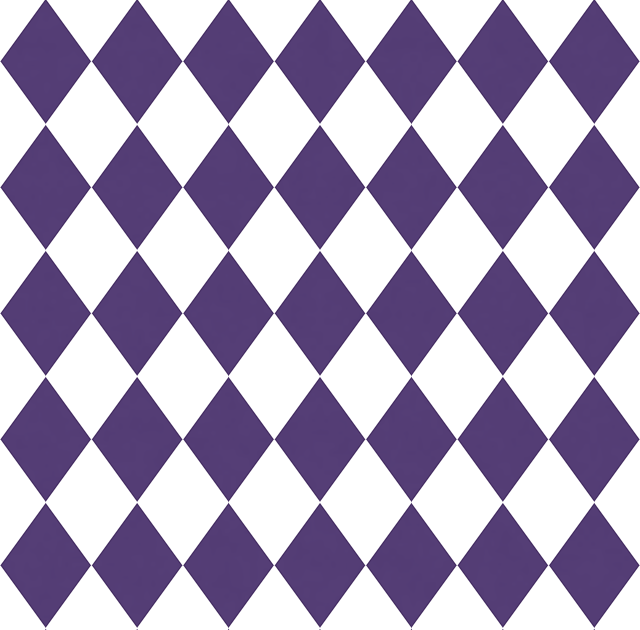
A Shadertoy shader for this pattern:

```glsl
// Harlequin pattern: purple rhombi with thin dark rims, touching tip to tip on white.

const vec2 REPEATS = vec2(7.0, 5.0);
const vec2 CENTER = vec2(0.5, 0.513);    // rhombus center within its cell
const float INSET = 0.0006;              // small gap that parts the tips
const float RIM_WIDTH = 0.0017;

const vec3 WHITE = vec3(1.0);
const vec3 PURPLE = vec3(0.33, 0.24, 0.46);
const vec3 DARK_RIM = vec3(0.235, 0.14, 0.355);

float hash(vec2 p) {
    vec3 q = fract(p.xyx * vec3(0.1031, 0.1030, 0.0973));
    q += dot(q, q.yzx + 33.33);
    return fract((q.x + q.y) * q.z);
}

// Value noise that wraps after a whole number of lattice cells
float tileNoise(vec2 uv, vec2 count) {
    vec2 p = uv * count;
    vec2 i = floor(p);
    vec2 f = fract(p);
    vec2 w = f * f * (3.0 - 2.0 * f);
    vec2 a = mod(i, count);
    vec2 b = mod(i + 1.0, count);
    return mix(mix(hash(a), hash(vec2(b.x, a.y)), w.x),
               mix(hash(vec2(a.x, b.y)), hash(b), w.x), w.y);
}

// Signed distance to the edge lines of a rhombus with the given half diagonals
float rhombusDistance(vec2 p, vec2 halfSize) {
    vec2 slope = 1.0 / halfSize;
    return (dot(abs(p), slope) - 1.0) / length(slope);
}

// One inside the edge, zero outside, blended over about a pixel
float coverage(float d, float pixel) {
    return 1.0 - smoothstep(-0.7 * pixel, 0.7 * pixel, d);
}

void mainImage(out vec4 fragColor, in vec2 fragCoord) {
    vec2 uv = fragCoord / iResolution.xy;
    float pixel = 1.0 / iResolution.y;

    // Repeating cell, measured in canvas heights
    vec2 cellSize = iResolution.xy / iResolution.y / REPEATS;
    vec2 local = (fract(uv * REPEATS - CENTER + 0.5) - 0.5) * cellSize;
    float d = rhombusDistance(local, 0.5 * cellSize) + INSET;

    // Faint mottling of the fill
    float mottle = tileNoise(uv, vec2(96.0)) + tileNoise(uv, vec2(28.0)) - 1.0;
    vec3 fill = PURPLE + 0.006 * mottle;

    // Fill inside the rim, rim on the white ground
    vec3 rhombus = mix(DARK_RIM, fill, coverage(d + RIM_WIDTH, pixel));
    vec3 color = mix(WHITE, rhombus, coverage(d, pixel));
    fragColor = vec4(color, 1.0);
}
```
